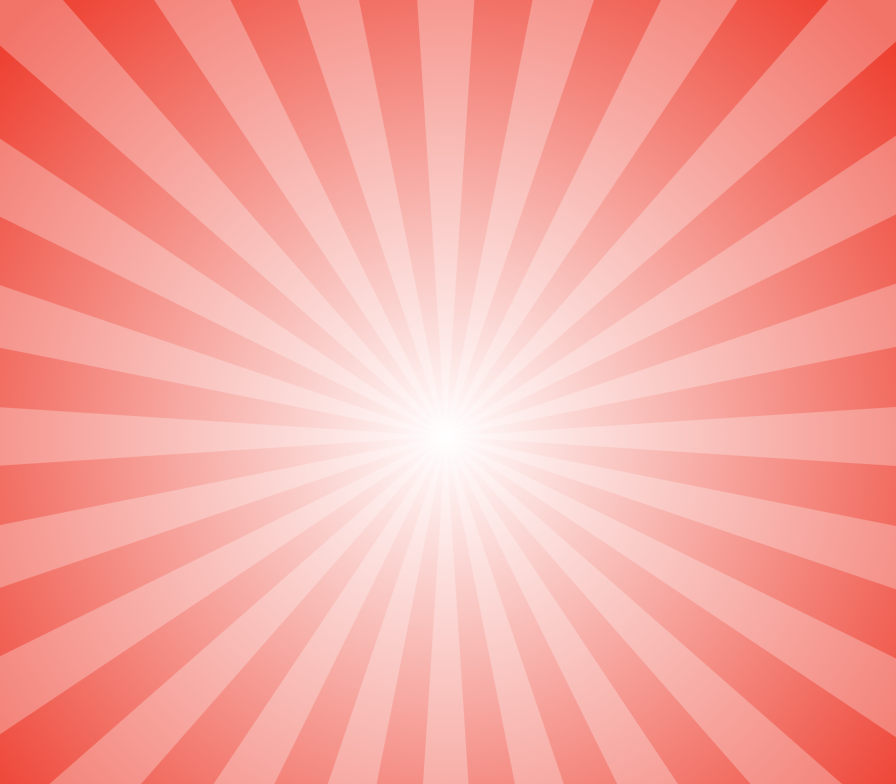
This background is drawn by a Shadertoy shader. Its source:

```glsl
const float TAU = 6.2831853;
const float RAY_COUNT = 24.0;

// Coverage of the pale rays, smoothed over one pixel of arc length
float rayMask(vec2 p, float pixel) {
    float radius = length(p);
    float angle = atan(p.y, p.x + 1e-6);
    float fromAxis = abs(fract(angle * RAY_COUNT / TAU + 0.5) - 0.5);
    float edge = (0.25 - fromAxis) * TAU / RAY_COUNT * radius;
    return smoothstep(-0.75 * pixel, 0.75 * pixel, edge);
}

void mainImage(out vec4 fragColor, in vec2 fragCoord) {
    float pixel = 1.0 / iResolution.y;
    vec2 burstCenter = vec2(0.4975, 0.4433) * iResolution.xy;
    vec2 p = (fragCoord - burstCenter) * pixel;

    // Radial fade from a white core to red corners
    vec3 white = vec3(1.0);
    vec3 cornerRed = vec3(0.93, 0.235, 0.175);
    float fade = clamp(length(p) / 0.768, 0.0, 1.0);
    vec3 color = mix(white, cornerRed, fade);

    // Translucent white rays
    color = mix(color, white, 0.28 * rayMask(p, pixel));

    fragColor = vec4(color, 1.0);
}
```
